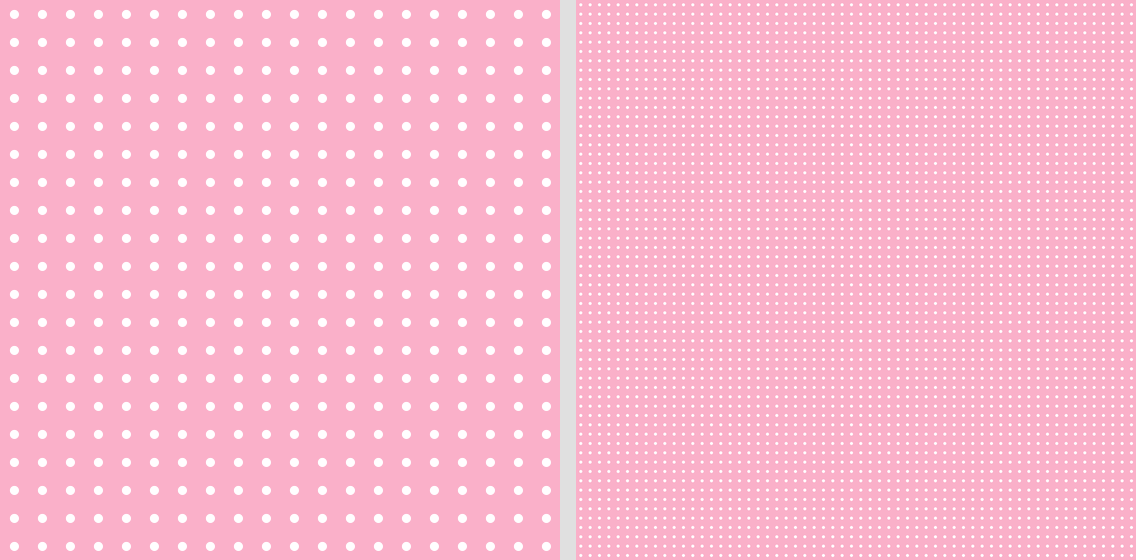
Left, the tile; right, the same tile 3 across and 3 down.
Write a Shadertoy shader that draws this pattern.

```glsl
#define REPEATS 20.0
#define DOT_RADIUS 0.162
#define DOT_CENTER vec2(0.515, 0.485)
#define PINK vec3(0.98, 0.69, 0.79)
#define WHITE vec3(1.0, 0.995, 1.0)

// Signed distance to a circle around the origin
float circleDistance(vec2 p, float radius) {
    return length(p) - radius;
}

void mainImage(out vec4 fragColor, in vec2 fragCoord) {
    vec2 uv = fragCoord / iResolution.xy;

    // Square grid, one dot per cell
    vec2 cell = fract(uv * REPEATS) - DOT_CENTER;
    float dist = circleDistance(cell, DOT_RADIUS);

    // Edge smoothed over about one pixel, in cell units
    float pixel = REPEATS / min(iResolution.x, iResolution.y);
    float dotMask = 1.0 - smoothstep(-0.6 * pixel, 0.6 * pixel, dist);

    fragColor = vec4(mix(PINK, WHITE, dotMask), 1.0);
}
```
